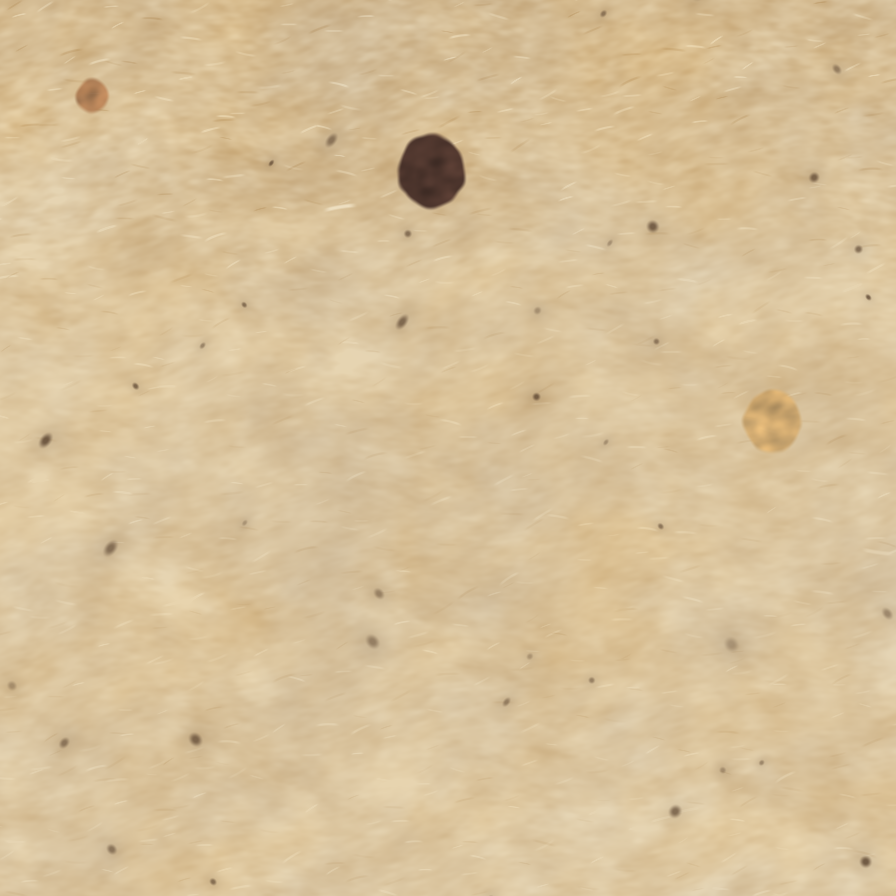
Give the GLSL for this texture, as a Shadertoy shader.

```glsl
#define PALE vec3(0.888, 0.812, 0.670)
#define TAN vec3(0.770, 0.648, 0.465)
#define SPECK_INK vec3(0.36, 0.27, 0.19)
#define SLIVER_TINT vec3(0.95, 0.90, 0.79)
#define BASE_TONE 0.27
#define TOP_SHADE 0.24
#define MOTTLE 0.20
#define GRAIN 0.19
#define FIBRE_TILT 0.15
#define SPECK_GRID 13.0
#define SPECK_SHARE 0.24

vec3 hash3(vec2 cell) {
    vec3 p = fract(cell.xyx * vec3(0.1031, 0.1030, 0.0973));
    p += dot(p, p.yxz + 33.33);
    return fract((p.xxy + p.yzz) * p.zyx);
}

// Cellular mottling: soft light and dark blobs, one per cell, about -1 to 1
float blobs(vec2 p) {
    vec2 home = floor(p);
    float sum = 0.0;
    for (int j = -1; j <= 1; j++)
    for (int i = -1; i <= 1; i++) {
        vec2 cell = home + vec2(i, j);
        vec3 h = hash3(cell + 71.0);
        vec2 d = p - cell - h.xy;
        float fall = max(1.0 - dot(d, d), 0.0);
        sum += (2.0 * h.z - 1.0) * fall * fall;
    }
    return sum;
}

// Scattered bent strands; a share of the cells holds one, strength 0 to 1
float strands(vec2 p, vec2 grid, vec2 halfSize, float share, float seed) {
    vec2 home = floor(p * grid);
    float best = 0.0;
    for (int j = -1; j <= 1; j++)
    for (int i = -1; i <= 1; i++) {
        vec2 cell = home + vec2(i, j);
        vec3 h = hash3(cell + seed);
        vec3 k = hash3(cell + seed + 37.0);
        vec2 d = p - (cell + h.xy) / grid;
        float a = FIBRE_TILT + (h.z - 0.5) * 0.9;
        d = mat2(cos(a), -sin(a), sin(a), cos(a)) * d;
        d.y += (k.x - 0.5) * 0.25 * d.x * d.x / halfSize.x;
        vec2 size = halfSize * (0.5 + 0.5 * k.y);
        float mask = (1.0 - smoothstep(0.45, 1.0, abs(d.x) / size.x))
                   * (1.0 - smoothstep(0.15, 1.0, abs(d.y) / size.y));
        best = max(best, mask * step(k.z, share) * (0.4 + 0.6 * k.x));
    }
    return best;
}

// Small dirt specks, each with a faint halo
float specks(vec2 p) {
    vec2 home = floor(p * SPECK_GRID);
    float cover = 0.0;
    for (int j = -1; j <= 1; j++)
    for (int i = -1; i <= 1; i++) {
        vec2 cell = home + vec2(i, j);
        vec3 h = hash3(cell + 211.0);
        vec3 k = hash3(cell + 307.0);
        vec2 d = p - (cell + h.xy) / SPECK_GRID;
        d.y += (k.x - 0.6) * d.x;
        float r = 0.004 + 0.006 * k.y * k.y;
        float core = 1.0 - smoothstep(0.2, 1.0, length(d) / r);
        float halo = exp(-dot(d, d) / (r * r * 4.0));
        cover = max(cover, step(h.z, SPECK_SHARE)
                  * (core * (0.25 + 0.5 * k.z) + 0.10 * halo));
    }
    return cover;
}

// Round stains: centre, radius, opacity
const vec4 STAINS[3] = vec4[3](
    vec4(0.482, 0.809, 0.039, 0.97),
    vec4(0.103, 0.893, 0.018, 0.78),
    vec4(0.862, 0.530, 0.033, 0.72));
const vec3 STAIN_INK[3] = vec3[3](
    vec3(0.29, 0.195, 0.165),
    vec3(0.68, 0.45, 0.28),
    vec3(0.82, 0.64, 0.38));

void mainImage(out vec4 fragColor, in vec2 fragCoord) {
    vec2 p = fragCoord / iResolution.y;
    vec2 warp = 0.006 * vec2(sin(p.y * 37.0 + 3.0 * p.x), sin(p.x * 19.0 + 9.0 * p.y));
    vec2 q = p + warp;
    q.y -= FIBRE_TILT * 0.6 * q.x;

    // Broad shading, stronger and more fibrous toward the top
    float top = smoothstep(0.58, 0.92, p.y + 0.05 * sin(p.x * 5.0 + 1.0));
    float band = 0.55 + 0.45 * sin(p.x * 4.2 - 0.4);
    float tone = BASE_TONE + TOP_SHADE * top * band;
    tone += MOTTLE * 0.65 * blobs(q * vec2(4.0, 6.0));
    tone += MOTTLE * 0.75 * blobs(q * vec2(13.0, 18.0) + 9.0);
    tone += MOTTLE * 0.75 * blobs(q * vec2(34.0, 46.0) + 23.0);
    tone += MOTTLE * 0.25 * blobs(p * vec2(36.0, 7.0) + 41.0);

    // Fine felted grain lying nearly level
    float fine = blobs(q * vec2(55.0, 130.0) + 57.0);
    float finest = blobs(q * vec2(95.0, 210.0) + 83.0);
    tone += GRAIN * (0.65 + 0.5 * top) * (0.8 * fine + 0.6 * finest);
    tone += (0.22 + 0.18 * top) * strands(p, vec2(21.0, 34.0), vec2(0.016, 0.0022), 0.45, 11.0);
    tone -= (0.30 + 0.25 * top) * strands(p, vec2(23.0, 37.0), vec2(0.015, 0.0022), 0.50, 131.0);

    vec3 color = mix(PALE, TAN, clamp(tone, -0.12, 1.35));
    float warmth = blobs(q * vec2(11.0, 15.0) + 97.0) + 0.5 * blobs(q * 42.0 + 61.0);
    color += warmth * vec3(0.008, 0.0, -0.014);

    // Pale slivers and dark dirt
    color = mix(color, SLIVER_TINT, 0.85 * strands(p, vec2(5.0), vec2(0.034, 0.0055), 0.12, 173.0));
    color = mix(color, SPECK_INK, specks(p));

    // Stains with slightly ragged rims and mottled ink
    for (int i = 0; i < 3; i++) {
        vec4 s = STAINS[i];
        vec2 d = (p - s.xy) * vec2(1.06, 0.95);
        float edge = length(d) - s.z + 0.0015 * blobs(p * 70.0);
        float cover = s.w * (1.0 - smoothstep(-0.003, 0.003, edge));
        vec3 ink = STAIN_INK[i] * (1.0 + 0.10 * fine + 0.12 * blobs(p * 95.0 + 5.0));
        color = mix(color, ink, cover);
    }

    fragColor = vec4(color, 1.0);
}
```
